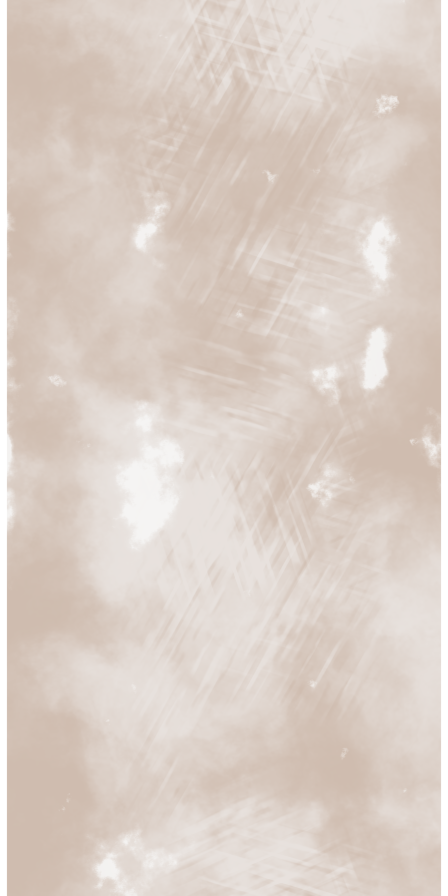
Write a Shadertoy shader that draws this texture.

```glsl
// Weathered blush plaster: ragged cloudy washes, chalky white flecks and fine cross-hatched scratches.
#define DARK_TONE vec3(0.812, 0.738, 0.686)
#define LIGHT_TONE vec3(0.908, 0.884, 0.868)
#define CHALK vec3(0.965, 0.963, 0.960)
#define BORDER vec3(1.0)
#define MARGIN 0.0155
#define CLOUD_SCALE 4.0
#define RAGGEDNESS 1.15
#define SCRATCH_DENSITY 95.0
#define SCRATCH_STRENGTH 0.30
#define FLECK_SCALE 13.0

float hash(vec2 p) {
    return fract(sin(dot(p, vec2(127.1, 311.7))) * 43758.5453);
}

float noise(vec2 p) {
    vec2 i = floor(p), f = fract(p);
    f = f * f * (3.0 - 2.0 * f);
    return mix(mix(hash(i), hash(i + vec2(1, 0)), f.x),
               mix(hash(i + vec2(0, 1)), hash(i + vec2(1, 1)), f.x), f.y);
}

mat2 rotation(float a) {
    return mat2(cos(a), sin(a), -sin(a), cos(a));
}

float fbm(vec2 p) {
    float sum = 0.0, amp = 0.5;
    for (int i = 0; i < 6; i++) {
        sum += amp * noise(p);
        p = rotation(0.65) * p * 2.03 + 17.3;
        amp *= 0.54;
    }
    return sum / 1.06;
}

// Soft elliptical spot
float spot(vec2 uv, vec2 center, vec2 radius) {
    vec2 d = (uv - center) / radius;
    return exp(-dot(d, d));
}

// Broad light and dark regions, positive where pale
float regions(vec2 uv) {
    float pale = spot(uv, vec2(0.55, 0.97), vec2(0.36, 0.11))
               + spot(uv, vec2(0.65, 0.37), vec2(0.50, 0.085))
               + spot(uv, vec2(0.28, 0.47), vec2(0.17, 0.11))
               + spot(uv, vec2(0.22, 0.21), vec2(0.19, 0.06))
               + spot(uv, vec2(0.52, 0.03), vec2(0.30, 0.07))
               + 0.6 * spot(uv, vec2(0.80, 0.70), vec2(0.14, 0.12));
    float deep = spot(uv, vec2(0.06, 0.80), vec2(0.24, 0.25))
               + spot(uv, vec2(0.52, 0.77), vec2(0.20, 0.09))
               + spot(uv, vec2(0.10, 0.31), vec2(0.20, 0.055))
               + spot(uv, vec2(0.05, 0.06), vec2(0.19, 0.13))
               + 0.6 * spot(uv, vec2(0.65, 0.14), vec2(0.30, 0.05))
               + 0.6 * spot(uv, vec2(0.88, 0.50), vec2(0.16, 0.09));
    return pale - deep;
}

// Thin broken strokes along one direction
float strokes(vec2 p, float angle) {
    vec2 q = rotation(-angle) * p;
    q.y += 0.006 * noise(q * 9.0);
    float line = noise(q * vec2(7.0, SCRATCH_DENSITY));
    float breaks = noise(q * vec2(30.0, 60.0) + 5.0);
    return smoothstep(0.52, 0.88, line) * smoothstep(0.15, 0.6, breaks);
}

void mainImage(out vec4 fragColor, in vec2 fragCoord) {
    vec2 uv = fragCoord / iResolution.xy;
    vec2 p = vec2(uv.x, uv.y * iResolution.y / iResolution.x);

    // Region edges wander with the noise
    vec2 warp = vec2(fbm(p * 5.0 + 3.1), fbm(p * 5.0 + 41.7)) - 0.5;
    float region = regions(uv + warp * vec2(0.22, 0.11));
    float tone = 0.46 + 0.40 * region + RAGGEDNESS * (fbm(p * CLOUD_SCALE + warp) - 0.5);

    // Translucent washes with ragged edges
    for (int i = 0; i < 4; i++) {
        float k = float(i);
        float n = fbm(p * (3.0 + 1.6 * k) + 23.0 * k + 7.0) - 0.5;
        float wash = smoothstep(0.02, 0.12, n + 0.06 * region);
        tone += (wash - 0.4) * mix(0.13, -0.10, mod(k, 2.0));
    }

    // Scratches, mostly in the central column, in shifting directions
    float column = smoothstep(0.22, 0.45, uv.x) * smoothstep(0.92, 0.68, uv.x);
    for (int i = 0; i < 4; i++) {
        float k = float(i);
        float angle = 0.42 + 0.78 * k + 0.15 * sin(k * 5.0);
        float area = smoothstep(0.42, 0.68, noise(p * 3.6 + 13.0 * k + 2.0));
        float stroke = strokes(p + 3.7 * k, angle) - 0.7 * strokes(p + 3.7 * k + 9.0, angle);
        tone += SCRATCH_STRENGTH * column * area * stroke;
    }
    tone += 0.05 * (noise(p * 120.0) - 0.5);
    vec3 color = mix(DARK_TONE, LIGHT_TONE, smoothstep(-0.10, 1.10, tone));

    // Chalk flecks gathered along vertical strips
    float strips = spot(uv, vec2(0.01, 0.57), vec2(0.035, 0.20))
                 + spot(uv, vec2(0.33, 0.48), vec2(0.06, 0.09))
                 + 0.8 * spot(uv, vec2(0.34, 0.77), vec2(0.05, 0.09))
                 + 0.85 * spot(uv, vec2(0.73, 0.60), vec2(0.045, 0.15))
                 + 0.85 * spot(uv, vec2(0.84, 0.68), vec2(0.045, 0.13))
                 + 0.6 * spot(uv, vec2(0.98, 0.52), vec2(0.04, 0.10))
                 + 0.6 * spot(uv, vec2(0.35, 0.04), vec2(0.16, 0.05));
    float fleck = fbm(p * FLECK_SCALE + 61.0) + 0.36 * min(strips, 1.0);
    color = mix(color, CHALK, 0.40 * smoothstep(0.64, 0.82, fleck) * smoothstep(0.05, 0.4, strips));
    color = mix(color, CHALK, 0.85 * smoothstep(0.77, 0.88, fleck));

    // Clean white side margins
    float edge = min(uv.x, 1.0 - uv.x) - MARGIN;
    float blur = 0.7 / iResolution.x;
    color = mix(BORDER, color, smoothstep(-blur, blur, edge));
    fragColor = vec4(color, 1.0);
}
```
